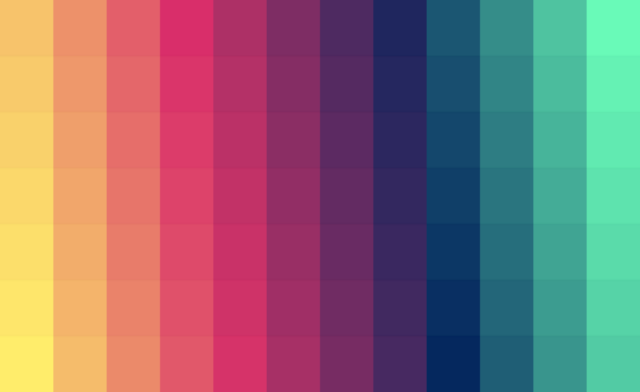
A WebGL 2 fragment shader for this background:

```glsl
#version 300 es
precision highp float;

uniform vec2 u_resolution;
out vec4 fragColor;

const vec2 GRID = vec2(12.0, 7.0);

// Colour of one swatch: the ramp climbs each column, then moves to the next
vec3 swatch(vec2 cell) {
    cell = clamp(cell, vec2(0.0), GRID - 1.0);
    float band = floor(cell.x / 4.0);
    float t = (mod(cell.x, 4.0) * GRID.y + cell.y) / (4.0 * GRID.y - 1.0);

    vec3 yellow = vec3(1.00, 0.93, 0.42);
    vec3 pink = vec3(0.85, 0.18, 0.415);
    vec3 indigo = vec3(0.12, 0.15, 0.37);
    vec3 navy = vec3(0.02, 0.155, 0.37);
    vec3 mint = vec3(0.41, 0.98, 0.72);

    if (band < 0.5) return mix(yellow, pink, t);
    if (band < 1.5) return mix(vec3(0.84, 0.20, 0.41), indigo, t);
    return mix(navy, mint, t);
}

void main() {
    vec2 uv = gl_FragCoord.xy / u_resolution;

    // Blend the four nearest swatches across narrow soft edges
    vec2 p = uv * GRID - 0.5;
    vec2 cell = floor(p);
    vec2 halfEdge = max(vec2(0.018), 0.75 * GRID / u_resolution);
    vec2 f = smoothstep(0.5 - halfEdge, 0.5 + halfEdge, fract(p));
    vec3 lower = mix(swatch(cell), swatch(cell + vec2(1.0, 0.0)), f.x);
    vec3 upper = mix(swatch(cell + vec2(0.0, 1.0)), swatch(cell + 1.0), f.x);
    vec3 color = mix(lower, upper, f.y);

    // Faint dark seam between rows
    float seam = 1.0 - smoothstep(0.0, 0.04, abs(fract(p.y) - 0.5));
    seam *= step(0.0, p.y) * step(p.y, GRID.y - 1.0);
    color -= 0.01 * seam;

    fragColor = vec4(color, 1.0);
}
```
